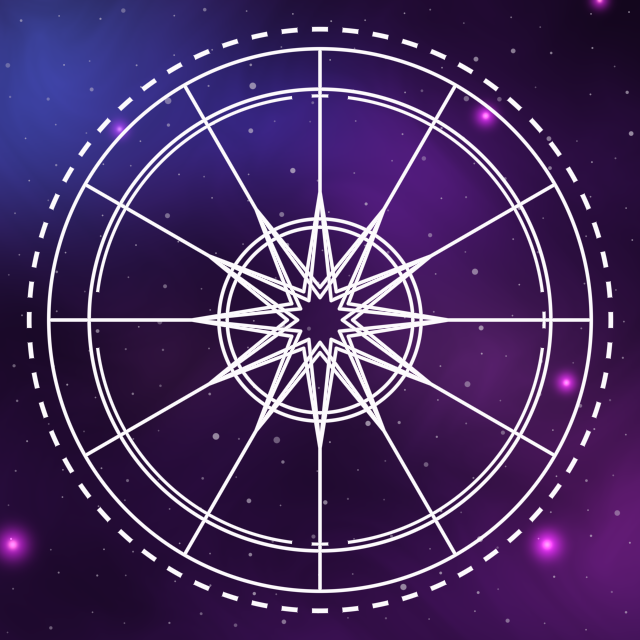
This background is drawn by a WebGL 2 fragment shader. Its source:

```glsl
#version 300 es
precision highp float;

#define STROKE 0.0028
#define RIM_RADIUS 0.4238
#define BAND_RADIUS 0.3607
#define ARC_RADIUS 0.3502
#define DASH_RADIUS 0.4544
#define DASH_COUNT 60.0
#define TIP_RADIUS 0.2
#define STAR_CELLS 17.0
#define CLOUD_CONTRAST 0.3
#define LINE_COLOR vec3(0.99, 0.98, 0.99)

uniform vec2 u_resolution;
out vec4 fragColor;

const float PI = 3.14159265;

vec3 hash3(vec2 p) {
    vec3 q = vec3(dot(p, vec2(127.1, 311.7)), dot(p, vec2(269.5, 183.3)), dot(p, vec2(419.2, 371.9)));
    return fract(sin(q) * 43758.545);
}

// Signed offset of an angle from the nearest multiple of a step
float foldAngle(float angle, float stepSize) {
    return mod(angle + 0.5 * stepSize, stepSize) - 0.5 * stepSize;
}

float segmentDistance(vec2 p, vec2 a, vec2 b) {
    vec2 ab = b - a;
    return length(p - a - ab * clamp(dot(p - a, ab) / dot(ab, ab), 0.0, 1.0));
}

float glow(vec2 p, vec2 center, vec2 size) {
    vec2 d = (p - center) / size;
    return exp(-dot(d, d));
}

// Layered sines, each octave bent by the one before
float clouds(vec2 p) {
    float sum = 0.0, amplitude = 0.5;
    vec2 q = p * 7.0;
    for (int i = 0; i < 5; i++) {
        q += 0.7 * sin(q.yx * 1.3 + float(i) * 1.7);
        sum += amplitude * sin(q.x + 0.6) * cos(q.y - 0.4);
        q = mat2(0.8, 0.6, -0.6, 0.8) * q * 1.8;
        amplitude *= 0.52;
    }
    return sum;
}

vec3 nebula(vec2 p) {
    float mist = clouds(p);
    vec2 w = p + 0.025 * vec2(mist, -mist);
    vec3 color = vec3(0.145, 0.045, 0.22);
    color += vec3(0.07, 0.17, 0.34) * glow(w, vec2(0.02, 0.80), vec2(0.24, 0.18));
    color += vec3(0.01, 0.09, 0.11) * glow(w, vec2(0.12, 1.0), vec2(0.25, 0.15));
    color += vec3(0.06, 0.08, 0.25) * glow(w, vec2(0.40, 0.83), vec2(0.18, 0.14));
    color += vec3(0.15, 0.05, 0.22) * glow(w, vec2(0.65, 0.71), vec2(0.17, 0.15));
    color += vec3(0.10, 0.05, 0.09) * glow(w, vec2(0.74, 0.43), vec2(0.22, 0.14));
    color += vec3(0.20, 0.05, 0.19) * glow(w, vec2(0.98, 0.20), vec2(0.20, 0.22));
    color += vec3(0.09, 0.02, 0.11) * glow(w, vec2(0.60, 0.04), vec2(0.25, 0.14));
    color += vec3(0.08, 0.04, 0.07) * glow(w, vec2(0.26, 0.44), vec2(0.13, 0.10));
    color *= 1.0 - 0.55 * glow(w, vec2(1.0, 0.98), vec2(0.20, 0.17));
    color *= 1.0 - 0.30 * glow(w, vec2(0.02, 0.48), vec2(0.15, 0.14));
    color *= 1.0 - 0.30 * glow(w, vec2(0.08, 0.04), vec2(0.20, 0.14));
    return color * (1.0 + CLOUD_CONTRAST * mist);
}

// Small dots, one per cell, mostly faint
float starDots(vec2 p, float aa) {
    vec2 cell = floor(p * STAR_CELLS);
    vec3 h = hash3(cell);
    vec2 center = (cell + 0.2 + 0.6 * h.xy) / STAR_CELLS;
    float radius = mix(0.0012, 0.0052, pow(h.z, 5.0));
    return (0.35 + 0.35 * h.x) * (1.0 - smoothstep(-aa, aa, length(p - center) - radius));
}

vec3 flare(vec2 p, vec2 center, float size) {
    float d = length(p - center) / size;
    return vec3(0.62, 0.10, 0.62) * exp(-d * d) + vec3(0.45, 0.45, 0.2) * exp(-12.0 * d * d);
}

// Signed distance to all the line work of the wheel
float wheel(vec2 c) {
    float r = length(c), angle = atan(c.y, c.x);
    float d = min(abs(r - RIM_RADIUS), abs(r - BAND_RADIUS));
    d = min(d, min(abs(r - 0.158), abs(r - 0.145))) - STROKE;

    // Outer dashes
    float along = abs(foldAngle(angle, 2.0 * PI / DASH_COUNT)) * r - 0.0125;
    d = min(d, max(abs(r - DASH_RADIUS) - 0.0037, along));

    // Four arcs, with ticks in three of the gaps
    float gap = abs(foldAngle(angle, PI / 2.0));
    float arc = abs(r - ARC_RADIUS) - 0.0025;
    float tick = max(gap - 0.037, -0.3 - c.x);
    d = min(d, max(arc, min((0.125 - gap) * r, tick * r)));

    // Twelve spokes
    float spoke = abs(r * sin(foldAngle(angle, PI / 6.0))) - STROKE;
    d = min(d, max(spoke, max(TIP_RADIUS - 0.02 - r, r - RIM_RADIUS)));

    // Two six-pointed stars, each with a nested outline
    for (int i = 0; i < 2; i++) {
        float a = abs(foldAngle(angle + float(i) * PI / 6.0, PI / 3.0));
        vec2 q = r * vec2(cos(a), sin(a));
        vec2 valley = vec2(cos(PI / 6.0), sin(PI / 6.0));
        float inner = segmentDistance(q, vec2(TIP_RADIUS, 0.0), 0.035 * valley);
        float outer = segmentDistance(q, vec2(TIP_RADIUS, 0.0), 0.051 * valley);
        d = min(d, min(inner, outer) - STROKE);
    }
    return d;
}

void main() {
    float scale = min(u_resolution.x, u_resolution.y);
    vec2 c = (gl_FragCoord.xy - 0.5 * u_resolution) / scale;
    vec2 p = c + 0.5;
    float aa = 0.75 / scale;
    vec3 color = nebula(p);
    color = mix(color, vec3(0.80, 0.77, 0.82), starDots(p, aa));
    color += flare(p, vec2(0.020, 0.149), 0.025) + flare(p, vec2(0.855, 0.149), 0.022);
    color += flare(p, vec2(0.759, 0.819), 0.016) + flare(p, vec2(0.885, 0.402), 0.015);
    color += flare(p, vec2(0.937, 1.0), 0.014) + 0.6 * flare(p, vec2(0.187, 0.798), 0.014);
    color = mix(color, LINE_COLOR, 1.0 - smoothstep(-aa, aa, wheel(c)));
    fragColor = vec4(clamp(color, 0.0, 1.0), 1.0);
}
```
